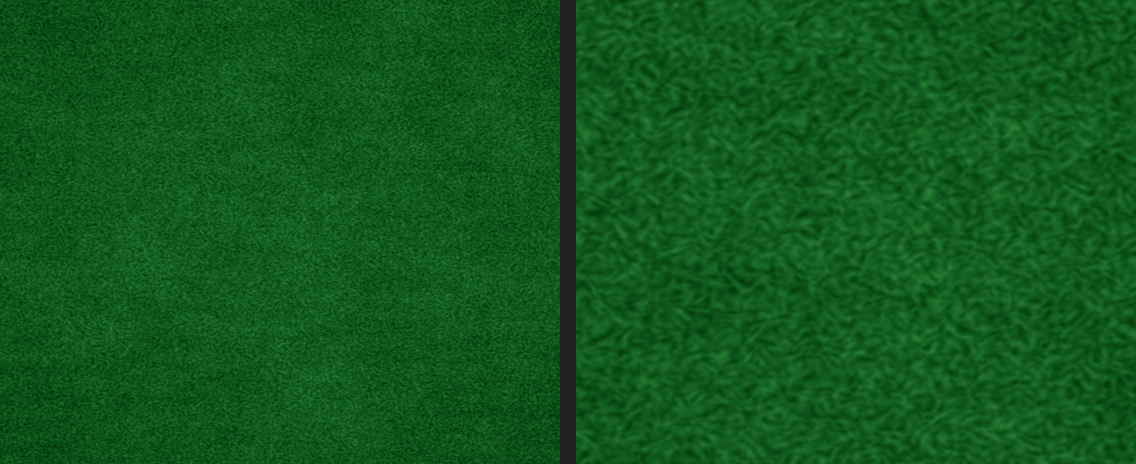
Left, the full canvas; right, a detail of the centre.
Give the GLSL for this texture, as a Shadertoy shader.

```glsl
// Green terry cloth: short curled pile with soft patches, pale flecks and darker edges.

// Unit gradient with a pseudo-random direction for each lattice point
vec2 latticeGradient(vec2 cell) {
    vec3 h = fract(cell.xyx * vec3(0.1031, 0.1030, 0.0973));
    h += dot(h, h.yzx + 33.33);
    float angle = 6.28318 * fract((h.x + h.y) * h.z);
    return vec2(cos(angle), sin(angle));
}

float gradientNoise(vec2 p) {
    vec2 cell = floor(p), f = fract(p);
    vec2 fade = f * f * f * (f * (f * 6.0 - 15.0) + 10.0);
    vec2 e = vec2(0.0, 1.0);
    float a = dot(latticeGradient(cell), f);
    float b = dot(latticeGradient(cell + e.yx), f - e.yx);
    float c = dot(latticeGradient(cell + e.xy), f - e.xy);
    float d = dot(latticeGradient(cell + e.yy), f - e.yy);
    return mix(mix(a, b, fade.x), mix(c, d, fade.x), fade.y);
}

// Noise stretched along one direction, like combed loops of yarn
float fibres(vec2 p, float angle, vec2 density) {
    float c = cos(angle), s = sin(angle);
    return gradientNoise(mat2(c, -s, s, c) * p * density + angle * 37.0 + 50.0);
}

// Pile of loops leaning to either side, changing from tuft to tuft
float pile(vec2 p) {
    vec2 curl = vec2(gradientNoise(p * 55.0 + 11.0), gradientNoise(p * 55.0 + 73.0));
    vec2 q = p + 0.004 * curl;
    float lean = smoothstep(-0.15, 0.15, gradientNoise(p * 42.0 + 29.0));
    float loops = mix(fibres(q, 0.45, vec2(112.0, 185.0)),
                      fibres(q, -0.55, vec2(112.0, 185.0)), lean);
    float fuzz = fibres(q, 0.1, vec2(190.0, 260.0));
    return 0.84 * loops + 0.42 * fuzz;
}

void mainImage(out vec4 fragColor, in vec2 fragCoord) {
    vec2 uv = fragCoord / iResolution.xy;
    vec2 p = fragCoord / iResolution.y;

    // Broad wear marks, tufts and faint horizontal rows
    float patches = gradientNoise(p * 4.0 + 5.0) + 0.7 * gradientNoise(p * 13.0 + 17.0);
    float tufts = gradientNoise(p * vec2(36.0, 46.0) + 61.0);
    float rows = gradientNoise(p * vec2(5.0, 32.0) + 41.0);

    // Sparse pale fibre ends
    float flecks = smoothstep(0.38, 0.62, fibres(p, 0.7, vec2(85.0, 130.0)));

    vec2 fromCentre = uv - 0.5;
    float light = 0.58 + pile(p) + 0.2 * patches + 0.22 * tufts + 0.15 * rows
                + 0.25 * flecks - 0.55 * dot(fromCentre, fromCentre);
    light = clamp(light, -0.3, 1.4);

    // Shadows stay pure green; lit tips pick up a little red
    vec3 shadowGreen = vec3(0.02, 0.25, 0.05);
    vec3 tipGreen = vec3(0.12, 0.44, 0.17);
    vec3 colour = mix(shadowGreen, tipGreen, light);
    colour.r -= 0.05 * light * (1.0 - light);
    fragColor = vec4(max(colour, 0.0), 1.0);
}
```
